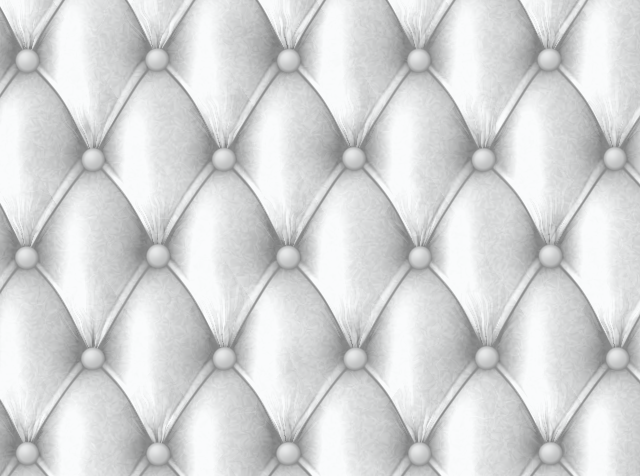
This pattern is drawn by a Shadertoy shader. Its source:

```glsl
float hash(vec2 p) {
    p = fract(p * vec2(0.1931, 0.3717));
    p += dot(p, p.yx + 27.31);
    return fract((p.x + p.y) * p.x * 43.7);
}

float noise(vec2 p) {
    vec2 i = floor(p), f = fract(p);
    f = f * f * (3.0 - 2.0 * f);
    return mix(mix(hash(i), hash(i + vec2(1, 0)), f.x),
               mix(hash(i + vec2(0, 1)), hash(i + vec2(1, 1)), f.x), f.y);
}

float bell(float x, float width) {
    return exp(-x * x / (width * width));
}

// Diagonal axes whose integer points are the buttons
vec2 toDiagonal(vec2 q) {
    return 0.5 * vec2(q.x + q.y, q.y - q.x);
}

// Fine pores and broken surface cracks
float leatherGrain(vec2 p) {
    vec2 w = p + 0.012 * vec2(noise(p * 60.0), noise(p * 60.0 + 19.0));
    float cracks = bell(noise(w * 75.0) - 0.5, 0.06) * noise(p * 22.0);
    float veins = bell(noise(w * 34.0 + 5.0) - 0.5, 0.035) * noise(p * 15.0 + 3.0);
    return 0.055 * (noise(w * 210.0) - 0.5) - 0.022 * cracks + 0.03 * veins;
}

// Broad sheen across one cushion, s spans -1..1
float cushion(vec2 s, float seed) {
    float light = 0.83 + 0.04 * (seed - 0.5);
    float x = s.x + 0.36 - 0.22 * s.y * s.y + 0.14 * (seed - 0.5);
    float sheen = bell(x, x < 0.0 ? 0.25 : 0.34);
    light += 0.20 * sheen * smoothstep(1.1, 0.2, s.y);
    light += 0.08 * smoothstep(0.0, -0.6, s.y) * smoothstep(0.7, -0.2, s.x);
    light -= 0.09 * smoothstep(-0.5, -0.95, s.x);
    light -= 0.10 * smoothstep(0.2, 0.9, s.x);
    return light;
}

// Roll-off at upper edges, a wide flap lower right, a thin lip lower left
float edgeFolds(vec2 f, vec2 p) {
    vec2 lower = f / 4.365;
    float upper = (1.0 - max(f.x, f.y)) / 4.365;
    float wander = 0.006 * (noise(p * 14.0) - 0.5);
    float light = -0.08 * exp(-upper / 0.010);
    light += 0.13 * bell(lower.y - 0.010 - wander, 0.009);
    light += 0.12 * bell(lower.x - 0.006, 0.005);
    float crease = bell(lower.y - 0.018 - wander, 0.003) * noise(p * 21.0 + 8.0);
    crease += 0.6 * bell(lower.x - 0.013 - wander, 0.003) * noise(p * 17.0);
    return light - 0.16 * crease;
}

// Hollow and gathered folds around a button
float gather(vec2 d, vec2 id) {
    float r = length(d), angle = atan(d.x, d.y);
    float side = mix(0.26, 0.14, smoothstep(-0.03, 0.03, d.x));
    float light = -side * bell(d.x, 0.054) * bell(d.y - 0.010, 0.046);
    float fan = smoothstep(0.9, 0.4, abs(angle)) * exp(-max(r - 0.028, 0.0) / 0.055);
    float bent = angle + 0.10 * (noise(d * 38.0 + id) - 0.5);
    float wide = noise(vec2(bent * 9.0 + 31.0 * hash(id), r * 14.0));
    float fine = noise(vec2(bent * 21.0 + 17.0 * hash(id + 9.0), r * 26.0));
    float folds = wide + 0.8 * fine - 0.9 - 0.5 * bell(fine - 0.45, 0.12);
    light += fan * (0.27 * folds - 0.17);
    return light - 0.13 * exp(-max(r - 0.0245, 0.0) / 0.004);
}

float button(vec2 n) {
    float light = 0.79 + 0.08 * dot(n, vec2(-0.55, 0.75));
    light += 0.09 * bell(length(n - vec2(-0.2, 0.3)), 0.55);
    return light - 0.13 * smoothstep(0.65, 1.0, length(n));
}

void mainImage(out vec4 fragColor, in vec2 fragCoord) {
    float px = 1.0 / iResolution.y;
    vec2 p = fragCoord * px;
    vec2 pitch = vec2(0.1375, 0.207);

    // Slight irregularity in the placing of the buttons
    vec2 drift = 0.006 * (vec2(noise(p * 6.0), noise(p * 6.0 + 40.0)) - 0.5);
    drift += vec2(-0.004, 0.007) * bell(p.y - 0.245, 0.1);
    vec2 q = (p - vec2(0.056, 0.0456) + drift) / pitch;

    // Nearest button
    vec2 b = floor(toDiagonal(q) + 0.5);
    vec2 d = (q - vec2(b.x - b.y, b.x + b.y)) * pitch;

    // Cushion cell; falling seams bow more than rising ones
    vec2 wave = cos(6.28318 * toDiagonal(q));
    float bow = 0.092 + 0.016 * (wave.x - wave.y);
    vec2 diagonal = toDiagonal(q - vec2(0.0, bow * abs(sin(3.14159 * q.x))));
    vec2 cell = floor(diagonal), f = fract(diagonal);
    vec2 s = q - vec2(cell.x - cell.y, cell.x + cell.y + 1.0);

    float light = cushion(s, hash(cell + 50.0)) + edgeFolds(f, p);
    light = min(light, 1.02) + gather(d, b + 50.0);
    light += 0.05 * (noise(p * 13.0) - 0.5);
    light = clamp(light, 0.53, 0.985);
    light += leatherGrain(p) * smoothstep(1.05, 0.86, light);

    // Thin stitched seam, varying in depth
    vec2 toSeam = min(f, 1.0 - f) / 4.365;
    float seam = 1.0 - smoothstep(0.0003, 0.0018 + px, min(toSeam.x, toSeam.y));
    light = mix(light, 0.54, seam * (0.68 + 0.3 * noise(p * 16.0)));

    float radius = 0.0245;
    float cover = 1.0 - smoothstep(-px, px, length(d) - radius);
    light = mix(light, button(d / radius), cover);
    fragColor = vec4(min(light, 0.985) * vec3(0.994, 1.0, 1.002), 1.0);
}
```
